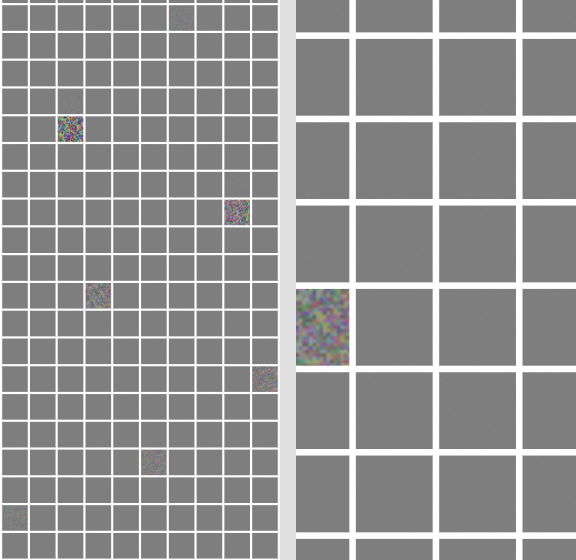
Left: the whole. Right: its middle third, enlarged.
A Shadertoy shader for this pattern:

```glsl
// Grid of flat grey tiles, ten across and twenty down, parted by thin white lines.
// A few scattered tiles carry coloured grain of falling strength: a stepped
// sequence picks the tiles, and smoothed hash noise makes the grain.

// Lengths are fractions of the canvas width.
const float PITCH = 0.0992;                  // tile plus one line
const vec2 GRID_ORIGIN = vec2(0.0039, 0.0013); // centre of the first lines
const float LINE_WIDTH = 0.0078;
const vec3 TILE_COLOR = vec3(0.495);
const vec3 LINE_COLOR = vec3(0.995);

const int NOISY_TILES = 9;
const vec2 GRID_SIZE = vec2(10.0, 21.0);
const vec2 FIRST_NOISY = vec2(0.25, 0.738);  // share of the grid
const vec2 NOISY_STEP = vec2(0.57, -0.138);
const float STRENGTH_DECAY = 0.68;
const float GRAINS_PER_TILE = 24.0;
const float GRAIN_CONTRAST = 0.75;
const float BASE_GRAIN = 0.008;

float hash(vec2 p) {
    return fract(sin(dot(p, vec2(12.9898, 78.233))) * 43758.5453);
}

vec3 hashColor(vec2 p) {
    return vec3(hash(p), hash(p + 17.3), hash(p + 41.7));
}

// Bilinear colour noise in 0..1.
vec3 colorNoise(vec2 p) {
    vec2 i = floor(p);
    vec2 f = fract(p);
    vec3 low = mix(hashColor(i), hashColor(i + vec2(1.0, 0.0)), f.x);
    vec3 high = mix(hashColor(i + vec2(0.0, 1.0)), hashColor(i + 1.0), f.x);
    return mix(low, high, f.y);
}

// Strength of the grain in one tile; most tiles are almost flat.
float grainStrength(vec2 tile) {
    float strength = BASE_GRAIN;
    float level = 1.0;
    for (int i = 0; i < NOISY_TILES; i++) {
        vec2 place = fract(FIRST_NOISY + NOISY_STEP * float(i));
        vec2 offset = abs(floor(place * GRID_SIZE) - tile);
        if (max(offset.x, offset.y) < 0.5) strength = max(strength, level);
        level *= STRENGTH_DECAY;
    }
    return strength;
}

// Coverage of the grid lines, smoothed over one pixel.
float gridLines(vec2 grid, float pixel) {
    vec2 toLine = (0.5 - abs(fract(grid) - 0.5)) * PITCH;
    vec2 cover = clamp((0.5 * LINE_WIDTH - toLine) / pixel + 0.5, 0.0, 1.0);
    return max(cover.x, cover.y);
}

void mainImage(out vec4 fragColor, in vec2 fragCoord) {
    float pixel = 1.0 / iResolution.x;
    vec2 grid = (fragCoord * pixel - GRID_ORIGIN) / PITCH;

    // Tile face with its grain
    vec3 grain = colorNoise(grid * GRAINS_PER_TILE) - 0.5;
    vec3 color = TILE_COLOR + grain * GRAIN_CONTRAST * grainStrength(floor(grid));

    // White lines on top
    color = mix(color, LINE_COLOR, gridLines(grid, pixel));
    fragColor = vec4(color, 1.0);
}
```
